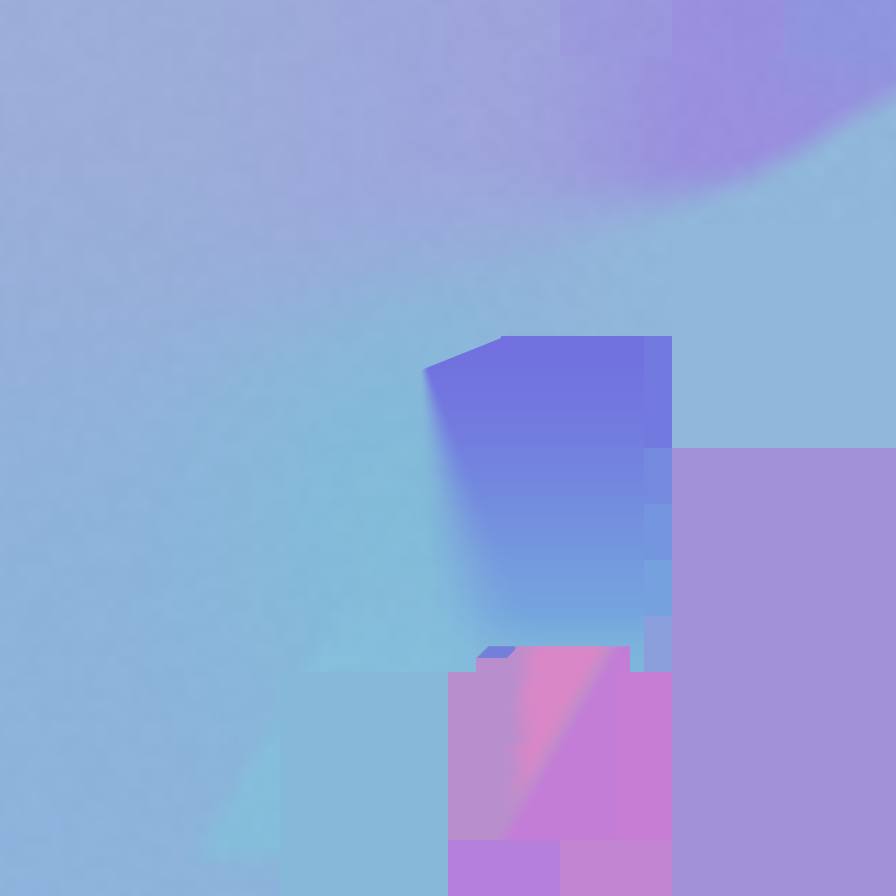
A Shadertoy shader for this texture map:

```glsl
// Layout uses a 16 by 16 grid across the canvas
const float GRID = 16.0;
const float GRAIN = 0.012;
const float STRIPES = 0.012;
const vec2 GLOW_CENTER = vec2(7.2, 6.6);
const vec2 PANEL_TIP = vec2(7.54, 9.4);

const vec3 MIST = vec3(0.61, 0.68, 0.85);
const vec3 LOW_BLUE = vec3(0.555, 0.70, 0.86);
const vec3 LILAC = vec3(0.615, 0.645, 0.86);
const vec3 PURPLE = vec3(0.60, 0.56, 0.87);
const vec3 CORNER = vec3(0.56, 0.59, 0.87);
const vec3 SKY = vec3(0.565, 0.72, 0.855);
const vec3 CYAN = vec3(0.51, 0.735, 0.85);
const vec3 TEAL = vec3(0.525, 0.725, 0.85);
const vec3 VIOLET = vec3(0.445, 0.44, 0.875);
const vec3 AZURE = vec3(0.46, 0.67, 0.87);
const vec3 MAUVE = vec3(0.63, 0.57, 0.84);
const vec3 ROSE = vec3(0.72, 0.56, 0.80);
const vec3 PINK = vec3(0.85, 0.53, 0.78);
const vec3 ORCHID = vec3(0.765, 0.49, 0.845);
const vec3 PLUM = vec3(0.71, 0.50, 0.86);

float hash(vec2 p) {
    vec3 q = fract(vec3(p.xyx) * 0.1031);
    q += dot(q, q.yzx + 33.33);
    return fract((q.x + q.y) * q.z);
}

float noise(vec2 p) {
    vec2 i = floor(p), f = fract(p);
    f = f * f * (3.0 - 2.0 * f);
    vec2 e = vec2(1.0, 0.0);
    return mix(mix(hash(i), hash(i + e), f.x),
               mix(hash(i + e.yx), hash(i + e.xx), f.x), f.y);
}

// Antialiased step
float edge(float d, float px) {
    return clamp(d / px + 0.5, 0.0, 1.0);
}

float box(vec2 p, vec2 lo, vec2 hi, float px) {
    vec2 d = min(p - lo, hi - p);
    return edge(min(d.x, d.y), px);
}

float ridge(float x) {
    return 10.5 + 0.4 * (x - 8.3) + 0.5 * smoothstep(13.0, 16.5, x);
}

// Soft sky, sweeping ridge and lower left fan
vec3 background(vec2 p) {
    vec2 tile = vec2(floor(p.x * 0.5) * 2.0 + 1.0, 15.5);
    vec2 q = mix(p, tile, 0.7 * step(15.0, p.y));
    vec3 left = mix(LOW_BLUE, MIST, smoothstep(5.0, 15.0, q.y));
    float r = length((p - GLOW_CENTER) * vec2(1.0, 0.75));
    vec3 low = mix(left, CYAN, exp(-r * r / 13.0));
    low = mix(low, SKY, smoothstep(8.0, 12.0, p.x));

    vec3 high = mix(left, LILAC, smoothstep(2.0, 9.0, q.x));
    high = mix(high, PURPLE, smoothstep(8.5, 13.0, q.x));
    high = mix(high, CORNER, smoothstep(12.5, 15.5, q.x) * smoothstep(13.4, 15.5, q.y));
    float d = p.y - ridge(p.x);
    float spread = mix(3.6, 0.7, smoothstep(6.0, 14.0, p.x));
    vec3 c = mix(low, high, smoothstep(-0.15, spread, d));

    float stripe = abs(fract((p.x + p.y * 0.8) * 2.0) - 0.5) - 0.25;
    float band = smoothstep(-1.0, -0.3, d) * smoothstep(0.3, -0.2, d);
    c += STRIPES * stripe * band * smoothstep(7.5, 10.0, p.x);

    float fan = p.x - (3.75 + 0.59 * (p.y - 1.2));
    float fanFade = smoothstep(6.2, 4.2, p.y) * smoothstep(0.4, 1.0, p.y);
    return mix(c, CYAN + 0.01, fanFade * smoothstep(-0.3, 0.4, fan) * step(p.x, 8.5));
}

// Violet panel fading into the sky on its left
vec3 drawPanel(vec3 c, vec2 p, float px) {
    float top = min(10.0, PANEL_TIP.y + 0.4 * (p.x - PANEL_TIP.x));
    top = mix(top, 10.0, step(8.95, p.x));
    float mask = edge((top - p.y) * 0.93, px) * box(p, vec2(7.4, 4.0), vec2(12.0, 10.1), px);
    float reach = 0.12 + 0.43 * max(PANEL_TIP.y - p.y, 0.0);
    float fade = smoothstep(PANEL_TIP.x - 0.05, PANEL_TIP.x + reach, p.x);
    vec3 body = mix(AZURE, VIOLET, smoothstep(3.6, 10.2, p.y));
    body = mix(body, CYAN, 0.6 * smoothstep(5.2, 4.2, p.y));

    // Stepped strip on the right side
    float row = p.y > 8.0 ? 9.0 : floor(p.y) + 0.5;
    vec3 strip = mix(AZURE, VIOLET, smoothstep(3.6, 10.8, row));
    strip = mix(strip, vec3(0.54, 0.62, 0.86), step(p.y, 5.0));
    body = mix(body, strip, edge(p.x - 11.5, px));
    return mix(c, body, mask * fade);
}

// Pink block with a slanted bright streak
vec3 drawPink(vec3 c, vec2 p, float px) {
    float mask = max(box(p, vec2(8.0, -1.0), vec2(12.0, 4.0), px),
                     box(p, vec2(8.5, 3.9), vec2(11.25, 4.46), px));
    mask *= edge((p.x - p.y + 4.46 - 8.75) * 0.7 + 0.02, px) + step(p.y, 4.1) * (1.0 - edge((p.x - p.y - 4.29) * 0.7 + 0.02, px));
    float wobble = 0.25 * (noise(p * vec2(2.0, 5.0)) - 0.5);
    float rightSide = 9.15 + 0.58 * (p.y - 1.4);
    float leftSide = 9.0 + 0.07 * (p.y - 1.4) + wobble;
    vec3 body = mix(ROSE, ORCHID, smoothstep(-0.15, 0.25, p.x - rightSide));
    float streak = smoothstep(-0.1, 0.45, p.x - leftSide) * smoothstep(0.2, -0.35, p.x - rightSide);
    body = mix(body, PINK, streak * smoothstep(1.0, 2.4, p.y));
    body = mix(body, vec3(0.78, 0.49, 0.83), box(p, vec2(11.0, -1.0), vec2(12.0, 4.0), px));
    body = mix(body, p.x < 10.0 ? PLUM : vec3(0.76, 0.52, 0.82), edge(1.0 - p.y, px));
    float wedge = box(p, vec2(8.5, 4.25), vec2(9.2, 4.5), px) * edge(p.y - p.x + 4.8, px);
    body = mix(body, vec3(0.45, 0.50, 0.85), wedge);
    return mix(c, body, mask);
}

void mainImage(out vec4 fragColor, in vec2 fragCoord) {
    vec2 p = fragCoord / iResolution.xy * GRID;
    float px = GRID / iResolution.y;
    vec3 c = background(p);
    c += GRAIN * (noise(p * 5.0) - 0.5);
    c = mix(c, TEAL, box(p, vec2(5.0, -1.0), vec2(8.0, 4.0), px));
    c = drawPanel(c, p, px);
    c = mix(c, SKY, box(p, vec2(12.0, 8.0), vec2(17.0, 12.0), px));
    c = mix(c, MAUVE, box(p, vec2(12.0, -1.0), vec2(17.0, 8.0), px));
    c = drawPink(c, p, px);
    fragColor = vec4(c, 1.0);
}
```
